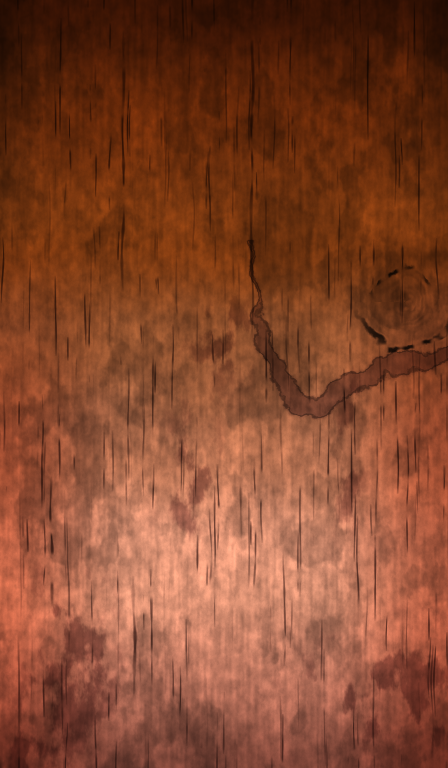
Give the GLSL for this texture, as a Shadertoy shader.

```glsl
// Weathered wooden board: dark top, pale warm glow below, a knot, stains and vertical cracks.

float hash(vec2 p) {
    vec3 q = fract(vec3(p.xyx) * 0.1031);
    q += dot(q, q.yzx + 33.33);
    return fract((q.x + q.y) * q.z);
}

float noise(vec2 p) {
    vec2 i = floor(p), f = fract(p);
    f = f * f * (3.0 - 2.0 * f);
    return mix(mix(hash(i), hash(i + vec2(1, 0)), f.x),
               mix(hash(i + vec2(0, 1)), hash(i + vec2(1, 1)), f.x), f.y);
}

float fbm(vec2 p) {
    float sum = 0.0, amp = 0.5;
    for (int i = 0; i < 5; i++) {
        sum += amp * noise(p);
        p = mat2(1.6, 1.2, -1.2, 1.6) * p + 7.3;
        amp *= 0.55;
    }
    return sum;
}

// Soft elliptical spot, 1 at its centre.
float spot(vec2 p, vec2 centre, vec2 radius) {
    vec2 q = (p - centre) / radius;
    return exp(-dot(q, q));
}

float segmentDistance(vec2 p, vec2 a, vec2 b) {
    vec2 d = b - a;
    return length(p - a - d * clamp(dot(p - a, d) / dot(d, d), 0.0, 1.0));
}

// Vertical tone of the board, from bottom to top.
vec3 woodTone(float y) {
    vec3 c = mix(vec3(0.47, 0.26, 0.21), vec3(0.67, 0.41, 0.33), smoothstep(0.0, 0.13, y));
    c = mix(c, vec3(0.80, 0.53, 0.42), smoothstep(0.09, 0.25, y));
    c = mix(c, vec3(0.68, 0.42, 0.30), smoothstep(0.28, 0.42, y));
    c = mix(c, vec3(0.53, 0.30, 0.17), smoothstep(0.40, 0.56, y));
    c = mix(c, vec3(0.46, 0.21, 0.06), smoothstep(0.54, 0.69, y));
    c = mix(c, vec3(0.38, 0.15, 0.033), smoothstep(0.70, 0.88, y));
    return mix(c, vec3(0.21, 0.07, 0.014), smoothstep(0.85, 1.0, y));
}

// Tapered vertical fissure, broken and slightly wandering.
float fissure(vec2 p, float x, float low, float high, float width) {
    float t = clamp((p.y - low) / (high - low), 0.0, 1.0);
    float wander = 0.004 * (noise(vec2(p.y * 18.0, x * 91.0)) - 0.5);
    float w = width * (0.3 + noise(vec2(p.y * 70.0, x * 57.0)));
    float broken = smoothstep(0.15, 0.55, noise(vec2(p.y * 48.0, x * 133.0)));
    return sqrt(4.0 * t * (1.0 - t)) * broken * (1.0 - smoothstep(w * 0.2, w + 0.0011, abs(p.x - x - wander)));
}

// Random fissures, one per tall cell.
float scatteredFissures(vec2 p, vec2 cell, float seed) {
    float dark = 0.0;
    float column = floor(p.x / cell.x);
    for (int i = -1; i <= 1; i++) {
        float c = column + float(i);
        float shift = hash(vec2(c, seed)) * cell.y;
        float row = floor((p.y + shift) / cell.y);
        vec2 id = vec2(c + seed * 17.0, row + 5.0);
        float low = row * cell.y - shift + cell.y * 0.4 * hash(id + 3.0);
        float high = low + cell.y * mix(0.2, 0.6, hash(id + 8.0));
        float x = (c + hash(id)) * cell.x;
        float strength = smoothstep(0.2, 1.0, hash(id + 21.0));
        dark = max(dark, strength * fissure(p, x, low, high, 0.0010));
    }
    return dark;
}

// Hooked stain sweeping down the middle and out to the knot: x = body, y = lower rim.
vec2 hookedStain(vec2 p) {
    vec2 path[8] = vec2[8](vec2(0.326, 0.68), vec2(0.337, 0.58), vec2(0.358, 0.512), vec2(0.384, 0.474),
                           vec2(0.417, 0.470), vec2(0.449, 0.494), vec2(0.495, 0.520), vec2(0.59, 0.542));
    vec2 q = p + 0.026 * (vec2(fbm(p * 34.0), fbm(p * 34.0 + 9.0)) - 0.55);
    float d = 1.0;
    for (int i = 0; i < 7; i++) d = min(d, segmentDistance(q, path[i], path[i + 1]));
    float width = mix(0.002, 0.012, smoothstep(0.62, 0.49, p.y));
    return vec2(1.0 - smoothstep(width - 0.002, width + 0.005, d),
                1.0 - smoothstep(0.0003, 0.0022, abs(d - width)));
}

// Faintly ringed knot with broken dark edges: x = rings, y = cracks.
vec2 knot(vec2 p, vec2 centre) {
    vec2 q = p - centre;
    float r = length(q) + 0.022 * (fbm(p * 30.0) - 0.55);
    float angle = atan(q.y, q.x);
    float rings = noise(vec2(r * 260.0, angle * 1.5)) * smoothstep(0.08, 0.045, r);
    float crown = smoothstep(0.0035, 0.0005, abs(r - 0.040)) * smoothstep(0.3, 0.8, angle) * smoothstep(3.1, 2.7, angle);
    float rim = smoothstep(0.005, 0.001, abs(r - 0.061)) * smoothstep(0.1, -0.9, sin(angle));
    return vec2(rings, max(crown, rim) * smoothstep(0.2, 0.55, noise(p * 90.0)));
}

void mainImage(out vec4 fragColor, in vec2 fragCoord) {
    vec2 p = fragCoord / iResolution.y;
    float side = abs(p.x / (iResolution.x / iResolution.y) - 0.5) * 2.0;

    // Base tone, redder sides and central glow.
    vec3 color = woodTone(p.y + 0.05 * (fbm(p * 9.0) - 0.55));
    color *= mix(vec3(1.03), vec3(0.90, 0.70, 0.62), smoothstep(0.4, 1.0, side) * smoothstep(0.75, 0.4, p.y));
    color *= 1.0 + 0.06 * spot(p, vec2(0.31, 0.27), vec2(0.13, 0.10));
    color *= 1.0 - 0.35 * smoothstep(0.8, 1.0, side) * smoothstep(0.6, 0.95, p.y);

    // Mottling, flaked patches and vertical grain.
    float grain = noise(p * vec2(210.0, 12.0)) + 0.7 * noise(p * vec2(360.0, 50.0)) - 0.85;
    float flakes = smoothstep(0.55, 0.68, fbm(p * vec2(26.0, 17.0) + 31.0));
    color *= 1.04 + 0.40 * (fbm(p * vec2(17.0, 11.0)) - 0.57) + 0.15 * grain;
    color *= 1.0 + 0.45 * (fbm(p * vec2(95.0, 75.0)) - 0.57);
    color *= 1.0 - 0.17 * flakes;

    // Brown shadow regions, torn into ragged pieces.
    float shade = spot(p, vec2(0.52, 0.10), vec2(0.12, 0.08)) + spot(p, vec2(0.09, 0.13), vec2(0.06, 0.12))
                + spot(p, vec2(0.25, 0.37), vec2(0.035, 0.09)) + spot(p, vec2(0.455, 0.41), vec2(0.018, 0.11))
                + 0.8 * spot(p, vec2(0.29, 0.56), vec2(0.05, 0.06)) + spot(p, vec2(0.04, 0.01), vec2(0.03, 0.04));
    float torn = fbm(p * vec2(42.0, 24.0) + 4.0);
    color *= mix(vec3(1.0), vec3(0.72, 0.66, 0.68), smoothstep(0.58, 0.78, torn + 0.24 * min(shade, 1.0) - 0.06) * min(shade * 1.6, 1.0));

    // Stain and knot.
    vec2 stain = hookedStain(p);
    color *= mix(vec3(1.0), vec3(0.74, 0.69, 0.74), stain.x) * (1.0 - 0.3 * stain.y);
    vec2 ringed = knot(p, vec2(0.527, 0.607));
    color *= (1.0 - 0.25 * ringed.x) * (1.0 - 0.8 * ringed.y);
    color *= 1.0 - 0.6 * spot(p, vec2(0.565, 0.665), vec2(0.014, 0.010)) * noise(p * 110.0);

    // Scattered cracks, then the dominant long ones.
    float cracks = 0.0;
    for (int i = 0; i < 5; i++) {
        float k = float(i);
        cracks = max(cracks, scatteredFissures(p, vec2(0.021 + 0.006 * k, 0.15 + 0.06 * k), k + 1.0));
    }
    cracks = max(cracks, fissure(p, 0.328, 0.56, 1.02, 0.0020));
    cracks = max(cracks, fissure(p, 0.160, 0.62, 0.96, 0.0020));
    cracks = max(cracks, fissure(p, 0.067, 0.21, 0.38, 0.0018));
    cracks = max(cracks, fissure(p, 0.175, 0.08, 0.25, 0.0025));
    color *= mix(vec3(1.0), vec3(0.34, 0.28, 0.28), cracks * 0.85);

    fragColor = vec4(clamp(color, 0.0, 1.0), 1.0);
}
```
